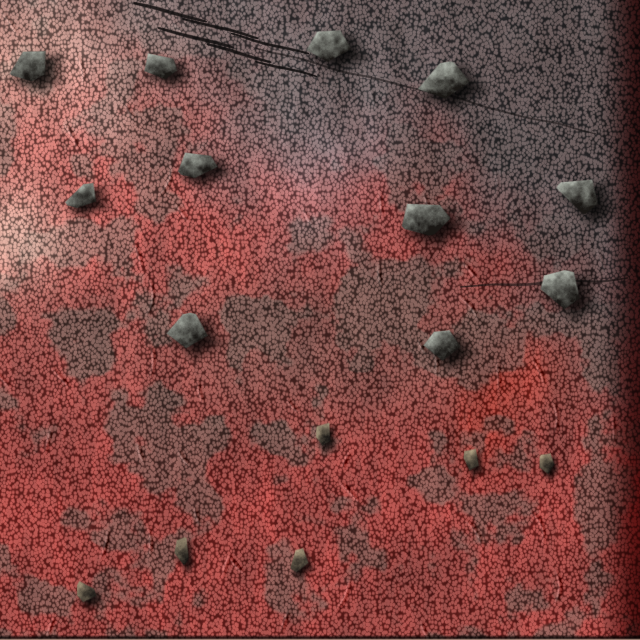
Give the GLSL for this texture, as a WebGL 2 fragment shader.

```glsl
#version 300 es
precision highp float;
uniform vec2 u_resolution;
out vec4 outColor;

const vec3 RED = vec3(0.60, 0.17, 0.155);
const vec3 SLATE = vec3(0.27, 0.275, 0.29);
const vec3 BROWN = vec3(0.35, 0.25, 0.225);
const vec3 PALE = vec3(0.80, 0.68, 0.61);
const vec3 EMBER = vec3(0.74, 0.13, 0.08);
const vec3 GRAIN_TOP = vec3(0.76, 0.62, 0.59);
const vec3 STONE_DARK = vec3(0.10, 0.09, 0.08);
const vec3 STONE_LIGHT = vec3(0.68, 0.70, 0.66);
const float GRAIN_CELLS = 200.0;
const float GRAIN_DEPTH = 0.42;
const float STONE_CELLS = 5.0;
const float STONE_CHANCE = 0.72;
const float SCRATCH_CELLS = 11.0;
const float SCRATCH_CHANCE = 0.45;

float hash(vec2 p) {
  vec3 q = fract(vec3(p.xyx) * 0.1031);
  q += dot(q, q.yzx + 33.33);
  return fract((q.x + q.y) * q.z);
}
vec2 hash2(vec2 p) { return vec2(hash(p + 17.3), hash(p + 71.9)); }

float noise(vec2 p) {
  vec2 i = floor(p), f = fract(p);
  f = f * f * (3.0 - 2.0 * f);
  return mix(mix(hash(i), hash(i + vec2(1, 0)), f.x),
             mix(hash(i + vec2(0, 1)), hash(i + 1.0), f.x), f.y);
}

float fbm(vec2 p) {
  float sum = 0.0, amp = 0.53;
  for (int i = 0; i < 4; i++) {
    sum += amp * noise(p);
    p = p * 2.03 + 19.7;
    amp *= 0.5;
  }
  return sum;
}

float glow(vec2 p, vec2 c, vec2 size) {
  vec2 q = (p - c) / size;
  return exp(-dot(q, q));
}

// Pebbled leather: 1 on the bumps, 0 in the pits, blurred by softer noise
float grain(vec2 p) {
  vec2 s = p * GRAIN_CELLS * vec2(1.0, 0.85);
  vec2 cell = floor(s);
  float nearest = 9.0;
  for (int y = -1; y <= 1; y++)
    for (int x = -1; x <= 1; x++) {
      vec2 id = cell + vec2(x, y);
      nearest = min(nearest, length(s - id - hash2(id)));
    }
  float bumps = 1.0 - smoothstep(0.0, 0.95, nearest);
  return mix(bumps, noise(s * 0.8 + 31.0), 0.35);
}

// Raised curved strokes: positive on the lit side, negative in shade
float scratches(vec2 p) {
  vec2 cell = floor(p * SCRATCH_CELLS);
  float relief = 0.0;
  for (int y = -1; y <= 1; y++)
    for (int x = -1; x <= 1; x++) {
      vec2 id = cell + vec2(x, y), rnd = hash2(id);
      if (hash(id + 5.1) > SCRATCH_CHANCE) continue;
      vec2 q = p - (id + rnd) / SCRATCH_CELLS;
      float lean = (rnd.x - 0.6) * 1.3;
      q = mat2(cos(lean), sin(lean), -sin(lean), cos(lean)) * q;
      q.x += (rnd.y - 0.5) * 24.0 * q.y * q.y;
      float fade = 1.0 - smoothstep(0.006, 0.015 + 0.025 * rnd.y, abs(q.y));
      relief += fade * (exp(-pow(q.x / 0.0018, 2.0)) - exp(-pow((q.x - 0.004) / 0.0024, 2.0)));
    }
  return relief;
}

float crack(vec2 p, vec2 a, vec2 b, float width) {
  p.y += 0.008 * (noise(p * 17.0) - 0.5);
  vec2 ab = b - a;
  float t = clamp(dot(p - a, ab) / dot(ab, ab), 0.0, 1.0);
  float w = width * (0.3 + 0.7 * sqrt(4.0 * t * (1.0 - t)));
  return 1.0 - smoothstep(w * 0.4, w + 0.0015, length(p - a - ab * t));
}

// Faceted pebble outline in units of its radius
float stoneShape(vec2 q, vec2 id) {
  float d = -1.0;
  for (int k = 0; k < 5; k++) {
    float h = hash(id + float(k) * 3.7);
    float angle = float(k) * 1.2566 + 1.57 + 0.7 * (h - 0.5);
    d = max(d, dot(q, vec2(cos(angle), sin(angle))) - 0.5 - 0.45 * h);
  }
  return max(d, length(q) - 1.05);
}

vec3 addStones(vec3 col, vec2 p) {
  vec2 cell = floor(p * STONE_CELLS);
  for (int y = -1; y <= 1; y++)
    for (int x = -1; x <= 1; x++) {
      vec2 id = cell + vec2(x, y);
      if (hash(id + 41.0) > STONE_CHANCE) continue;
      vec2 c = (id + 0.25 + 0.5 * hash2(id)) / STONE_CELLS;
      float high = smoothstep(0.3, 0.45, c.y);
      float radius = mix(0.018, 0.034, high) * (0.85 + 0.3 * hash(id + 8.0));
      vec2 squash = mix(vec2(1.3, 0.9), vec2(0.95, 1.3), high);
      vec2 q = (p - c) / radius * squash;
      float shadow = stoneShape(q - vec2(0.4, -0.4), id);
      col *= 1.0 - 0.8 * (1.0 - smoothstep(-0.5, 0.6, shadow));
      float light = 0.42 + 0.55 * dot(q, vec2(-0.5, 0.8)) + 0.8 * (fbm(p * 95.0) - 0.5);
      vec3 tint = mix(vec3(1.0, 0.88, 0.76), vec3(1.0), high);
      vec3 stone = mix(STONE_DARK, STONE_LIGHT * tint, clamp(light, 0.0, 1.0));
      float edge = 0.0018 / radius;
      col = mix(col, stone, 1.0 - smoothstep(-edge, edge, stoneShape(q, id)));
    }
  return col;
}

void main() {
  vec2 p = gl_FragCoord.xy / u_resolution;
  float cloud = fbm(p * 4.5 + 3.0);

  // Worn paint: red below, slate above, soft brown patches between
  float slate = smoothstep(0.84, 1.2, 0.58 * p.x + 0.95 * p.y + 0.5 * (cloud - 0.5));
  float band = glow(p, vec2(0.58, 0.45), vec2(0.5, 0.11)) * (0.4 + 0.8 * cloud);
  float patches = smoothstep(0.49, 0.62, fbm(p * 16.0 + 7.0));
  vec3 base = mix(RED, BROWN, clamp(0.7 * patches + 0.8 * band, 0.0, 0.92));
  float ember = glow(p, vec2(0.82, 0.43), vec2(0.06)) + glow(p, vec2(0.76, 0.34), vec2(0.05, 0.08));
  base = mix(base, EMBER, 0.7 * clamp(ember, 0.0, 1.0) * (1.0 - 0.6 * patches));
  base = mix(base, SLATE, 0.95 * slate);
  base += vec3(0.17, 0.18, 0.20) * glow(p, vec2(0.51, 0.72), vec2(0.11, 0.09));
  float worn = glow(p, vec2(0.02, 0.63), vec2(0.08, 0.09)) + 0.8 * glow(p, vec2(0.04, 0.92), vec2(0.17, 0.13));
  base = mix(base, PALE, 0.8 * clamp(worn, 0.0, 1.0));

  // Light falls from the upper left; streaks run upright
  float upperLeft = glow(p, vec2(0.12, 0.78), vec2(0.36, 0.32));
  base = mix(base, GRAIN_TOP, 0.2 * upperLeft);
  base *= 0.93 + 0.2 * upperLeft - 0.22 * smoothstep(0.5, 1.0, p.x) * smoothstep(0.35, 0.9, p.y);
  base *= 0.74 + 0.55 * fbm(p * vec2(24.0, 10.0));
  base *= 0.9 + 0.2 * noise(p * vec2(150.0, 40.0));

  // Surface relief
  float bump = grain(p);
  vec3 pit = base * (1.0 - GRAIN_DEPTH - 0.1 * upperLeft);
  vec3 col = mix(pit, mix(base * 1.12, GRAIN_TOP, 0.34), smoothstep(0.1, 0.8, bump));
  col += 0.13 * scratches(p) * (1.0 - 0.6 * slate);

  // Cracks
  float cracks = 0.7 * crack(p, vec2(0.72, 0.55), vec2(0.98, 0.565), 0.0016);
  cracks = max(cracks, 0.6 * crack(p, vec2(0.40, 0.925), vec2(0.93, 0.79), 0.0012));
  for (int i = 0; i < 6; i++) {
    float k = float(i);
    vec2 start = vec2(0.21 + 0.038 * k, 0.965 - 0.012 * k + 0.028 * mod(k + 1.0, 2.0));
    float reach = 0.05 + 0.07 * hash(vec2(k, 2.0));
    cracks = max(cracks, crack(p, start, start + reach * vec2(1.0, -0.25), 0.003 - 0.0003 * k));
  }
  col = mix(col, vec3(0.06, 0.05, 0.05), 0.85 * cracks);

  col = addStones(col, p);

  // Darkened right side and lower rim
  col *= mix(vec3(1.0), vec3(0.5, 0.22, 0.22), smoothstep(0.93, 1.0, p.x));
  col *= 1.0 - 0.75 * (1.0 - smoothstep(0.003, 0.009, p.y));
  col = mix(col, PALE, 0.7 * (1.0 - smoothstep(0.001, 0.003, p.y)));
  outColor = vec4(clamp(col, 0.0, 1.0), 1.0);
}
```
